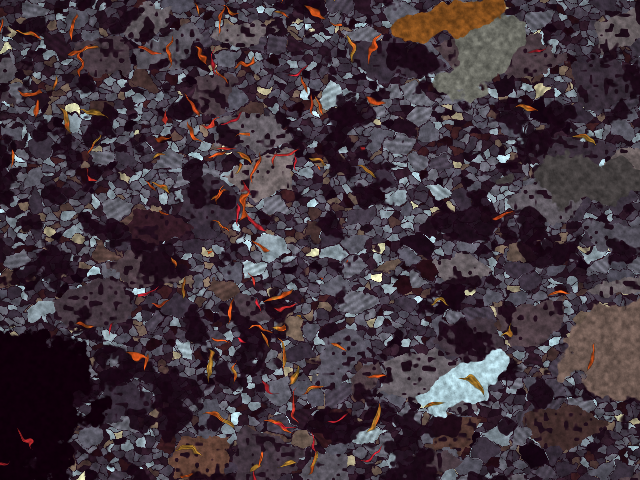
This texture is drawn by a WebGL 2 fragment shader. Its source:

```glsl
#version 300 es
precision highp float;
// Draws a rock thin section in polarised light: packed grey grains, bright mica shreds and opaque patches.
uniform vec2 u_resolution;
out vec4 fragColor;

float hash(vec2 p) {
  return fract(sin(dot(p, vec2(127.1, 311.7))) * 43758.5);
}

float noise(vec2 p) {
  vec2 i = floor(p), f = fract(p);
  f = f * f * (3.0 - 2.0 * f);
  return mix(mix(hash(i), hash(i + vec2(1, 0)), f.x),
             mix(hash(i + vec2(0, 1)), hash(i + vec2(1, 1)), f.x), f.y);
}

float fbm(vec2 p) {
  float sum = 0.0, amp = 0.53;
  for (int i = 0; i < 4; i++) {
    sum += amp * noise(p);
    p = mat2(1.6, 1.2, -1.2, 1.6) * p + 7.3;
    amp *= 0.5;
  }
  return sum;
}

mat2 rotate(float a) {
  return mat2(cos(a), -sin(a), sin(a), cos(a));
}

// Weighted cells: x = distance to the boundary, yz = random values of the grain
vec3 grains(vec2 p) {
  vec2 cell = floor(p), best = cell;
  float near = 9.0, next = 9.0;
  for (int j = -1; j <= 1; j++)
    for (int i = -1; i <= 1; i++) {
      vec2 c = cell + vec2(i, j);
      vec2 site = c + vec2(hash(c), hash(c + 31.7));
      float d = length(site - p) - 0.3 * hash(c + 5.1);
      if (d < near) { next = near; near = d; best = c; }
      else next = min(next, d);
    }
  return vec3(next - near, hash(best + 17.3), hash(best + 53.9));
}

// Interference tone from black through grey to white, some grains warm
vec3 mineral(float order, float shade) {
  vec3 c = mix(vec3(0.07, 0.01, 0.06), vec3(0.20, 0.12, 0.17), shade);
  if (order > 0.25) c = mix(vec3(0.20, 0.16, 0.21), vec3(0.28, 0.25, 0.30), shade);
  if (order > 0.50) c = mix(vec3(0.30, 0.29, 0.34), vec3(0.41, 0.41, 0.45), shade);
  if (order > 0.81) c = mix(vec3(0.46, 0.50, 0.54), vec3(0.58, 0.65, 0.68), shade);
  if (order > 0.975) c = vec3(0.70, 0.82, 0.86);
  return fract(order * 57.0) < 0.14 ? c * vec3(1.22, 1.04, 0.80) : c;
}

// Ragged elliptical coverage
float patchMask(vec2 p, vec2 centre, vec2 radii, float angle) {
  float d = length(rotate(angle) * (p - centre) / radii) - 1.0;
  return 1.0 - smoothstep(-0.05, 0.05, d + 1.5 * (fbm(p * 24.0) - 0.5));
}

// Curved lens-shaped shreds: rgb = colour, a = coverage
vec4 micaShreds(vec2 p, float density) {
  vec4 result = vec4(0.0);
  vec2 g = p * 24.0, cell = floor(g);
  g += 0.35 * (vec2(noise(p * 60.0), noise(p * 60.0 + 40.0)) - 0.5);
  for (int j = -1; j <= 1; j++)
    for (int i = -1; i <= 1; i++) {
      vec2 c = cell + vec2(i, j);
      if (hash(c + 71.0) > density) continue;
      float hue = hash(c + 11.0), size = hash(c + 23.0);
      vec2 q = rotate(-0.75 + 2.6 * (hash(c + 47.0) - 0.5)) * (g - c - vec2(hash(c), hash(c + 3.0)));
      q.y += (hue - 0.5) * 0.9 * q.x * q.x;
      float along = q.x / mix(0.35, 0.85, size);
      float d = abs(q.y) - mix(0.07, 0.17, size * hue) * (1.0 - along * along);
      float cover = 1.0 - smoothstep(-0.04, 0.04, d);
      vec3 tint = mix(vec3(0.68, 0.13, 0.18), vec3(0.74, 0.30, 0.11), smoothstep(0.15, 0.4, hue));
      tint = mix(tint, vec3(0.60, 0.44, 0.17), smoothstep(0.6, 0.9, hue + 0.4 * (noise(g * 4.0) - 0.5)));
      tint *= 0.55 + 0.75 * noise(vec2(q.x * 4.0, q.y * 18.0) + c);
      result = mix(result, vec4(tint, 1.0), cover);
    }
  return result;
}

void main() {
  vec2 p = gl_FragCoord.xy / u_resolution.y;
  vec2 warp = vec2(fbm(p * 45.0), fbm(p * 45.0 + 19.0)) - 0.5;
  vec2 w = p + 0.022 * warp;
  float mottle = fbm(p * 110.0);
  float coarse = smoothstep(0.2, 1.0, p.x - p.y);
  vec3 seam = vec3(0.12, 0.05, 0.10);

  // Fine groundmass
  vec3 fine = grains(w * vec2(54.0, 68.0));
  vec3 color = mix(seam, mineral(fine.y, fine.z), smoothstep(0.0, 0.17, fine.x));

  // Medium grains, some with twin lamellae
  vec3 medium = grains(w * vec2(22.0, 28.0) + 9.0);
  vec3 body = mineral(0.12 + 0.78 * fract(medium.y * 7.0), medium.z);
  float lamella = sin(dot(p, vec2(cos(medium.z * 6.0), sin(medium.z * 6.0))) * 500.0);
  body *= 1.0 + 0.12 * lamella * step(0.65, medium.z);
  color = mix(color, mix(seam, body, smoothstep(0.04, 0.10, medium.x)),
              step(medium.y, 0.28 + 0.3 * coarse) * smoothstep(0.02, 0.06, medium.x));

  // Large clouded grains with dark inclusions
  vec3 large = grains((p + 0.03 * warp) * vec2(8.0, 13.0) + 4.0);
  body = mineral(0.2 + 0.58 * fract(large.y * 9.0), large.z) * mix(vec3(1.0), vec3(1.12, 1.0, 0.9), large.z);
  body = mix(seam, body, smoothstep(0.2, 0.34, noise(p * 95.0)));
  color = mix(color, body, step(large.y, 0.17 + 0.2 * coarse) * smoothstep(0.07, 0.10, large.x));

  // Opaque specks, then the few dominant crystals
  color = mix(color, vec3(0.09, 0.02, 0.07), 0.9 * smoothstep(0.62, 0.66, fbm(p * 17.0 + 3.0)));
  color = mix(color, vec3(0.44, 0.36, 0.33), patchMask(p, vec2(1.29, 0.27), vec2(0.10, 0.09), 0.4));
  color = mix(color, vec3(0.42, 0.42, 0.39), patchMask(p, vec2(1.01, 0.89), vec2(0.10, 0.05), 0.8));
  color = mix(color, vec3(0.27, 0.25, 0.25), patchMask(p, vec2(1.21, 0.62), vec2(0.13, 0.05), 0.0));
  color = mix(color, vec3(0.68, 0.80, 0.84), patchMask(p, vec2(0.98, 0.21), vec2(0.09, 0.04), 0.5));
  color = mix(color, vec3(0.50, 0.30, 0.12), patchMask(p, vec2(0.94, 0.96), vec2(0.13, 0.03), 0.28));
  color = mix(color, vec3(0.06, 0.0, 0.04), patchMask(p, vec2(0.05, 0.15), vec2(0.14, 0.15), 0.0));

  // Mica gathers in a steep band and the upper left corner
  float band = exp(-pow((p.x - 0.53 + 0.12 * (p.y - 0.5)) / 0.17, 2.0));
  float corner = exp(-dot(p - vec2(0.1, 0.85), p - vec2(0.1, 0.85)) * 45.0);
  vec4 mica = micaShreds(p, 0.04 + 0.42 * band + 0.4 * corner);
  color = mix(color, mica.rgb, mica.a);

  // Surface mottling and lens falloff
  color *= 0.62 + 0.76 * mottle;
  color *= 1.04 - 0.22 * dot(p - vec2(0.67, 0.5), p - vec2(0.67, 0.5));
  fragColor = vec4(color, 1.0);
}
```
